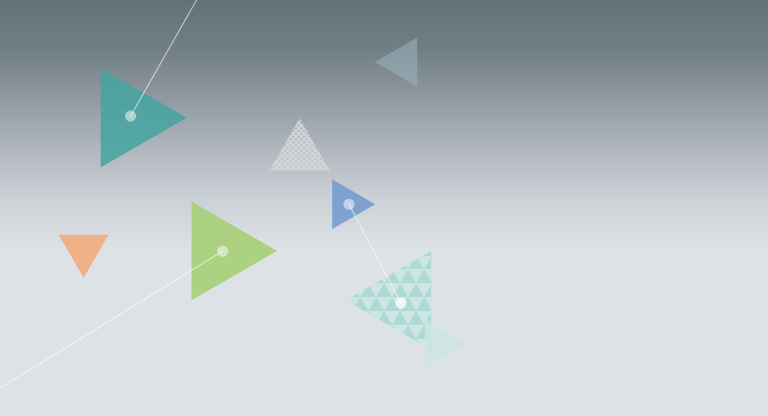
Write a Shadertoy shader that draws this background.

```glsl
// Flat triangles, some patterned, over a slate-to-pale vertical gradient, with
// thin white lines joining round markers. Every shape is a distance function,
// blended in order; lengths are in canvas heights, origin at lower left.

const vec3 SLATE = vec3(0.392, 0.443, 0.475);
const vec3 STEEL = vec3(0.445, 0.495, 0.525);
const vec3 ASH   = vec3(0.570, 0.602, 0.632);
const vec3 SILVER = vec3(0.695, 0.717, 0.745);
const vec3 MIST  = vec3(0.800, 0.820, 0.840);
const vec3 PALE  = vec3(0.865, 0.886, 0.900);

const vec3 TEAL   = vec3(0.27, 0.645, 0.63);
const vec3 GREEN  = vec3(0.65, 0.815, 0.46);
const vec3 BLUE   = vec3(0.45, 0.61, 0.81);
const vec3 ORANGE = vec3(0.95, 0.67, 0.48);
const vec3 SMOKE  = vec3(0.60, 0.71, 0.73);
const vec3 CHALK  = vec3(0.83, 0.855, 0.855);
const vec3 MINT   = vec3(0.795, 0.900, 0.890);
const vec3 MINT_DARK = vec3(0.685, 0.850, 0.830);
const vec3 WHITE  = vec3(1.0);

const vec2 RIGHT = vec2(1, 0), LEFT = vec2(-1, 0), UP = vec2(0, 1), DOWN = vec2(0, -1);

const float BAND = 0.12;          // height of one gradient step
const float LINE_HALF = 0.0013;
const float MARKER_RADIUS = 0.0132;
const float MARKER_ALPHA = 0.5;
const float LINE_ALPHA = 0.6;
const float DOT_PITCH = 0.0094;
const float DOT_RADIUS = 0.0028;
const float TILE_PITCH = 0.0384;
const vec2 TILE_ORIGIN = vec2(0.981, 0.319);

const vec2 TEAL_MARK  = vec2(0.314, 0.721);
const vec2 GREEN_MARK = vec2(0.535, 0.396);
const vec2 BLUE_MARK  = vec2(0.839, 0.509);
const vec2 MINT_MARK  = vec2(0.964, 0.271);

float pixel;  // size of one pixel in canvas heights

float cover(float d) { return clamp(0.5 - d / pixel, 0.0, 1.0); }

// Equilateral triangle with circumradius r and one corner along dir
float triangle(vec2 p, vec2 centre, float r, vec2 dir) {
    vec2 q = p - centre;
    float along = dot(q, dir);
    float across = abs(dot(q, vec2(-dir.y, dir.x)));
    return max(-along, 0.5 * along + 0.866 * across) - 0.5 * r;
}

float segment(vec2 p, vec2 a, vec2 b) {
    vec2 pa = p - a, ba = b - a;
    return length(pa - ba * clamp(dot(pa, ba) / dot(ba, ba), 0.0, 1.0)) - LINE_HALF;
}

// Diagonal lattice of round dots
float dots(vec2 p) {
    vec2 q = vec2(p.x + p.y, p.x - p.y) * 0.7071 / DOT_PITCH;
    return length(fract(q) - 0.5) * DOT_PITCH - DOT_RADIUS;
}

// Staggered rows of small upright triangles
float tiles(vec2 p) {
    vec2 q = (p - TILE_ORIGIN) / vec2(TILE_PITCH, 0.866 * TILE_PITCH);
    float x = fract(q.x + 0.5 * mod(floor(q.y), 2.0) + 0.5) - 0.5;
    return (abs(x) - 0.5 * (1.0 - fract(q.y))) * 0.866 * TILE_PITCH;
}

vec3 backdrop(float depth) {
    float t = depth / BAND;
    vec3 c = mix(SLATE, STEEL, clamp(t, 0.0, 1.0));
    c = mix(c, ASH, clamp(t - 1.0, 0.0, 1.0));
    c = mix(c, SILVER, clamp(t - 2.0, 0.0, 1.0));
    c = mix(c, MIST, clamp(t - 3.0, 0.0, 1.0));
    return mix(c, PALE, clamp(t - 4.0, 0.0, 1.0));
}

void paint(inout vec3 col, vec3 ink, float d, float alpha) {
    col = mix(col, ink, cover(d) * alpha);
}

void marker(inout vec3 col, vec2 p, vec2 centre, float alpha) {
    paint(col, WHITE, length(p - centre) - MARKER_RADIUS, alpha);
}

void mainImage(out vec4 fragColor, in vec2 fragCoord) {
    pixel = 1.0 / iResolution.y;
    vec2 p = fragCoord * pixel;
    vec3 col = backdrop(1.0 - p.y);

    // Plain triangles
    paint(col, TEAL,   triangle(p, vec2(0.311, 0.717), 0.138, RIGHT), 0.85);
    paint(col, GREEN,  triangle(p, vec2(0.529, 0.397), 0.137, RIGHT), 0.90);
    paint(col, BLUE,   triangle(p, vec2(0.833, 0.509), 0.069, RIGHT), 0.88);
    paint(col, ORANGE, triangle(p, vec2(0.201, 0.401), 0.069, DOWN), 0.88);
    paint(col, SMOKE,  triangle(p, vec2(0.969, 0.851), 0.068, LEFT), 0.55);

    // Patterned triangles
    float chalk = triangle(p, vec2(0.720, 0.632), 0.083, UP);
    paint(col, CHALK, max(chalk, -dots(p)), 0.85);
    paint(col, CHALK, chalk, 0.25);
    float mint = triangle(p, vec2(0.968, 0.278), 0.137, LEFT);
    paint(col, MINT, mint, 1.0);
    paint(col, MINT_DARK, max(mint, tiles(p)), 1.0);
    paint(col, MINT, triangle(p, vec2(1.055, 0.173), 0.068, RIGHT), 0.75);

    // Lines and their markers
    paint(col, WHITE, segment(p, TEAL_MARK, vec2(0.4725, 1.0)), LINE_ALPHA);
    paint(col, WHITE, segment(p, GREEN_MARK, vec2(0.0, 0.067)), LINE_ALPHA);
    paint(col, WHITE, segment(p, BLUE_MARK, MINT_MARK), LINE_ALPHA);
    marker(col, p, TEAL_MARK, MARKER_ALPHA);
    marker(col, p, GREEN_MARK, MARKER_ALPHA);
    marker(col, p, BLUE_MARK, MARKER_ALPHA);
    marker(col, p, MINT_MARK, 0.7);

    fragColor = vec4(col, 1.0);
}
```
